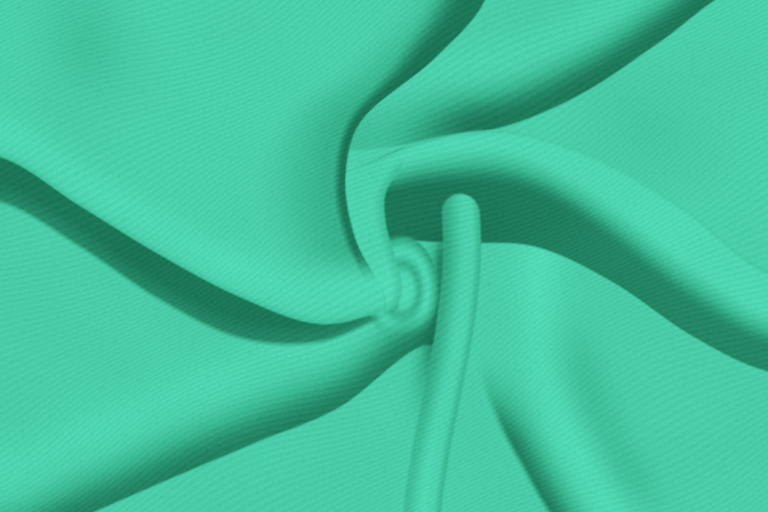
A Shadertoy shader for this texture:

```glsl
// Green twill cloth gathered into a swirl of soft folds with deep shadows.

const float HEIGHT = 5.12;           // canvas height in cloth units, y runs down
const float EDGE = 0.02;             // softness of fold edges
const float FLAT = 0.77;             // tone of unfolded cloth
const float LIT = 0.88;              // tone of ridges
const float SHADE = 0.10;            // tone of deep shadow
const float TWILL_PITCH = 0.052;     // distance between twill ribs
const float TWILL_AMOUNT = 0.045;
const float GRAIN_SCALE = 26.0;
const float GRAIN_AMOUNT = 0.09;
const vec3 DEEP = vec3(0.08, 0.40, 0.29);
const vec3 MID = vec3(0.22, 0.71, 0.56);
const vec3 LIGHT = vec3(0.34, 0.88, 0.74);

// Smooth curve through six evenly spaced heights, flat beyond its ends
float spline(float x, float start, float gap, float k[6]) {
    float s = clamp((x - start) / gap, 0.0, 5.0);
    int i = min(int(s), 4);
    float f = s - float(i);
    float a = k[max(i - 1, 0)], b = k[i], c = k[i + 1], d = k[min(i + 2, 5)];
    return b + 0.5 * f * (c - a + f * (2.0*a - 5.0*b + 4.0*c - d + f * (3.0*(b - c) + d - a)));
}

float cover(float d) { return smoothstep(-EDGE, EDGE, d); }

float bell(float x, float width) { return exp(-x * x / (width * width)); }

vec2 hash2(vec2 p) {
    vec3 q = fract(p.xyx * vec3(0.1031, 0.1030, 0.0973));
    q += dot(q, q.yzx + 33.33);
    return fract((q.xx + q.yz) * q.zy);
}

// Distance to the nearest scattered cell centre
float cellular(vec2 p) {
    vec2 cell = floor(p), local = fract(p);
    float nearest = 2.0;
    for (int j = -1; j <= 1; j++)
        for (int i = -1; i <= 1; i++) {
            vec2 o = vec2(float(i), float(j));
            nearest = min(nearest, length(o + hash2(cell + o) - local));
        }
    return nearest;
}

// Lower right ridge, lower left tube and the shadow that falls on it
float lowerCloth(vec2 p) {
    float ridge = p.x - spline(p.y, 2.4, 0.6, float[6](5.40, 5.38, 5.42, 5.62, 5.94, 6.25));
    float t = FLAT + 0.13 * bell(ridge, 0.24);
    t -= 0.16 * bell(ridge - 0.38, 0.24) * smoothstep(2.9, 3.9, p.y) * (1.0 - smoothstep(4.6, 5.4, p.y));
    float wedge = ridge + 0.65;
    t -= 0.62 * smoothstep(-0.04, 0.06, wedge) * (1.0 - smoothstep(0.0, 0.5, wedge)) * smoothstep(3.5, 4.5, p.y);

    float tube = spline(p.x, 0.0, 0.85, float[6](5.52, 5.16, 4.79, 4.43, 4.07, 3.45)) - p.y;
    float tubeTone = mix(0.17, FLAT, smoothstep(0.02, 0.62, tube)) + 0.09 * bell(tube - 0.8, 0.28);
    t = mix(t, tubeTone, cover(tube) * cover(4.37 - p.x));

    float shadow = spline(p.x, 0.0, 0.8, float[6](2.02, 2.47, 3.0, 3.38, 3.42, 3.12)) - p.y;
    float shadowTone = SHADE + 0.12 * (1.0 - smoothstep(0.0, 0.25, shadow));
    return mix(t, shadowTone, smoothstep(-0.04, 0.04, shadow) * cover(4.05 - p.x));
}

// Upper right tube and the broad arch sweeping to the right
float rightFolds(vec2 p, float t) {
    float top = p.y - spline(p.x, 3.4, 0.86, float[6](1.72, 1.40, 1.31, 1.58, 2.08, 2.72));
    float bottom = spline(p.x, 3.8, 0.78, float[6](2.40, 2.43, 2.47, 2.83, 3.36, 3.72)) - p.y;
    float side = cover(p.x - 3.44);
    float plain = FLAT + 0.03 - 0.08 * bell(length(p - vec2(6.4, 1.3)), 0.7);
    t = mix(t, plain, cover(-top) * side);

    float tube = spline(p.x, 3.6, 0.75, float[6](1.50, 1.40, 1.25, 0.92, 0.42, -0.10)) - p.y;
    float depth = mix(0.15, 0.65, smoothstep(3.7, 4.8, p.x));
    float tubeTone = FLAT - depth * (1.0 - smoothstep(0.08, 0.6, tube)) + 0.07 * bell(tube - 0.72, 0.2);
    t = mix(t, tubeTone, cover(tube) * side);

    float across = top / max(top + bottom, 0.1);
    float litPart = mix(0.22, 0.50, smoothstep(4.6, 7.0, p.x));
    float arch = mix(LIT, mix(SHADE, 0.2, smoothstep(4.5, 6.5, p.x)),
                     smoothstep(litPart - 0.12, litPart + 0.27, across));
    arch -= 0.14 * (1.0 - smoothstep(0.0, 0.07, top));
    return mix(t, arch, cover(top) * cover(bottom) * side);
}

// Small curl at the centre and the upright finger beside it
float centreFolds(vec2 p, float t) {
    float x = p.x - spline(p.y, 1.9, 0.65, float[6](4.60, 4.62, 4.56, 4.44, 4.31, 4.22));
    float gap = -x - 0.19;
    t *= 1.0 - 0.75 * bell(gap, 0.13) * smoothstep(2.2, 2.6, p.y) * (1.0 - smoothstep(3.2, 4.4, p.y));

    float r = length((p - vec2(4.02, 2.9)) / vec2(0.36, 0.54));
    float curl = LIT - 0.5 * smoothstep(0.7, 1.0, r) - 0.4 * bell(r - 0.48, 0.13);
    t = mix(t, curl, cover((1.0 - r) * 0.4) * (1.0 - smoothstep(3.05, 3.4, p.y)));

    float finger = 0.19 - length(vec2(x, min(p.y - 2.13, 0.0)));
    float roundness = x / 0.19;
    float tone = mix(0.42, 0.82, smoothstep(-0.9, 0.2, roundness)) - 0.3 * smoothstep(0.5, 1.0, roundness);
    tone += 0.16 * smoothstep(3.5, 4.8, p.y) * (1.0 - smoothstep(-0.5, 0.5, roundness));
    return mix(t, tone, cover(finger));
}

// Large upper left sheet and the rope that turns down from the arch
float leftFolds(vec2 p, float t) {
    float right = spline(p.y, 0.0, 0.6, float[6](4.85, 4.33, 3.62, 3.46, 3.56, 3.85)) - p.x;
    float hem = spline(p.x, 0.0, 0.8, float[6](1.57, 2.06, 2.55, 2.97, 3.24, 3.09)) - p.y;
    float fade = smoothstep(2.45, 2.85, p.y);
    float width = mix(0.62, 0.14, smoothstep(0.0, 1.4, p.y));
    float sheet = FLAT + 0.03 - 0.33 * (1.0 - fade) * (1.0 - smoothstep(0.1, 0.95, right));
    sheet = mix(SHADE, sheet, max(fade, smoothstep(width * 0.3, width, right)));
    sheet -= 0.15 * bell(length((p - vec2(0.85, 0.4)) / vec2(0.45, 0.65)), 1.0);
    float rim = 0.09 * bell(hem - 0.28, 0.22) - 0.15 * (1.0 - smoothstep(0.0, 0.09, hem));
    t = mix(t, sheet + rim, cover(right) * cover(hem));

    float inner = spline(p.y, 1.6, 0.32, float[6](4.05, 3.86, 3.86, 3.95, 4.02, 3.95)) - p.x;
    float rope = LIT - 0.06 - 0.22 * (1.0 - smoothstep(0.0, 0.12, inner)) + rim;
    return mix(t, rope, cover(-right) * cover(inner) * cover(hem) * smoothstep(1.55, 1.75, p.y));
}

void mainImage(out vec4 fragColor, in vec2 fragCoord) {
    vec2 p = vec2(fragCoord.x, iResolution.y - fragCoord.y) * HEIGHT / iResolution.y;
    float tone = leftFolds(p, centreFolds(p, rightFolds(p, lowerCloth(p))));
    // Woven ribs, fine grain and broad mottling
    float bend = 0.12 * sin(p.x * 1.7 + p.y) + 0.08 * sin(p.y * 2.3 - p.x);
    float ribs = sin(6.2832 * (p.x * 0.45 + p.y * 0.9 + bend) / TWILL_PITCH);
    float grain = cellular(p * GRAIN_SCALE) - 0.45;
    tone += (ribs * TWILL_AMOUNT - grain * GRAIN_AMOUNT) * (0.4 + 0.6 * tone);
    tone += 0.015 * sin(p.x * 3.1 + sin(p.y * 2.7)) * sin(p.y * 3.7 - p.x);
    vec3 colour = mix(DEEP, MID, clamp(tone * 2.0, 0.0, 1.0));
    fragColor = vec4(mix(colour, LIGHT, clamp(tone * 2.0 - 1.0, 0.0, 1.1)), 1.0);
}
```
